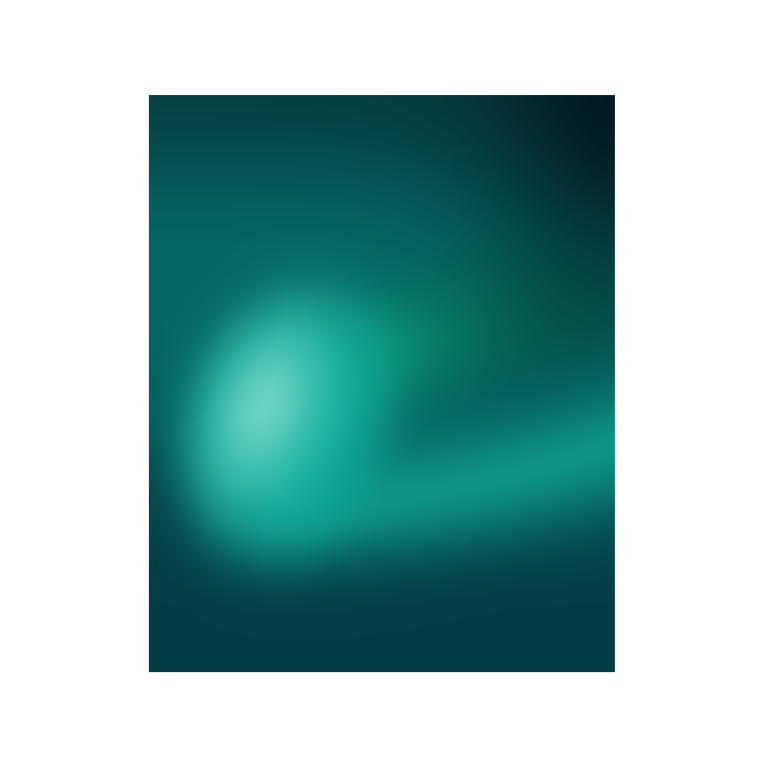
This background is drawn by a Shadertoy shader. Its source:

```glsl
const vec3 PAPER = vec3(1.0);
const vec3 DEEP_TEAL = vec3(0.015, 0.24, 0.275);
const vec3 MID_TEAL = vec3(0.02, 0.40, 0.39);
const vec3 TOP_TEAL = vec3(0.02, 0.25, 0.26);
const vec3 NIGHT = vec3(0.008, 0.09, 0.12);
const vec3 FOREST = vec3(0.015, 0.37, 0.30);
const vec3 POCKET = vec3(0.015, 0.34, 0.35);
const vec3 RIBBON = vec3(0.05, 0.57, 0.51);
const vec3 EMERALD = vec3(0.04, 0.56, 0.45);
const vec3 JADE = vec3(0.055, 0.68, 0.60);
const vec3 MINT = vec3(0.41, 0.82, 0.76);

// Squared distance in a tilted ellipse, equal to 1 on its rim
float ellipse(vec2 p, vec2 center, vec2 radius, float tilt) {
    float c = cos(tilt), s = sin(tilt);
    vec2 d = p - center;
    vec2 q = vec2(c * d.x + s * d.y, c * d.y - s * d.x) / radius;
    return dot(q, q);
}

float softGlow(vec2 p, vec2 center, vec2 radius, float tilt) {
    return exp(-0.5 * ellipse(p, center, radius, tilt));
}

// Glow with a flatter middle and a quicker falloff
float broadGlow(vec2 p, vec2 center, vec2 radius, float tilt) {
    float q = ellipse(p, center, radius, tilt);
    return exp(-0.69 * q * q);
}

// Curved band that rises toward the right
float ribbonGlow(vec2 p, float width) {
    float x = p.x - 0.43;
    float d = (p.y - 0.342 - 0.09 * x - 0.33 * x * x) / width;
    return exp(-0.5 * d * d) * smoothstep(0.23, 0.42, p.x);
}

float boxMask(vec2 p, vec2 center, vec2 halfSize, float blur) {
    vec2 d = abs(p - center) - halfSize;
    return 1.0 - smoothstep(-blur, blur, max(d.x, d.y));
}

vec3 aurora(vec2 p) {
    // Vertical backdrop
    vec3 color = mix(DEEP_TEAL, MID_TEAL, smoothstep(0.20, 0.48, p.y));
    color = mix(color, TOP_TEAL, smoothstep(0.66, 0.90, p.y));

    // Shaded and tinted regions
    color = mix(color, FOREST, 0.75 * softGlow(p, vec2(0.68, 0.57), vec2(0.12, 0.085), 0.3));
    color = mix(color, NIGHT, softGlow(p, vec2(0.83, 0.90), vec2(0.14, 0.20), 0.0));
    color = mix(color, DEEP_TEAL, 0.75 * softGlow(p, vec2(0.18, 0.32), vec2(0.055, 0.10), 0.0));
    color = mix(color, POCKET, 0.7 * softGlow(p, vec2(0.69, 0.475), vec2(0.11, 0.04), 0.2));

    // Sweeping light, from its arms to its bright head
    color = mix(color, EMERALD, 0.85 * softGlow(p, vec2(0.49, 0.54), vec2(0.095, 0.055), 0.3));
    color = mix(color, RIBBON, ribbonGlow(p, 0.052));
    color = mix(color, JADE, broadGlow(p, vec2(0.375, 0.452), vec2(0.115, 0.155), -0.4));
    return mix(color, MINT, softGlow(p, vec2(0.345, 0.470), vec2(0.047, 0.074), -0.35));
}

void mainImage(out vec4 fragColor, in vec2 fragCoord) {
    vec2 p = fragCoord / iResolution.xy;
    float blur = 0.6 / min(iResolution.x, iResolution.y);
    float panel = boxMask(p, vec2(0.4972, 0.5005), vec2(0.3034, 0.3757), blur);
    fragColor = vec4(mix(PAPER, aurora(p), panel), 1.0);
}
```
